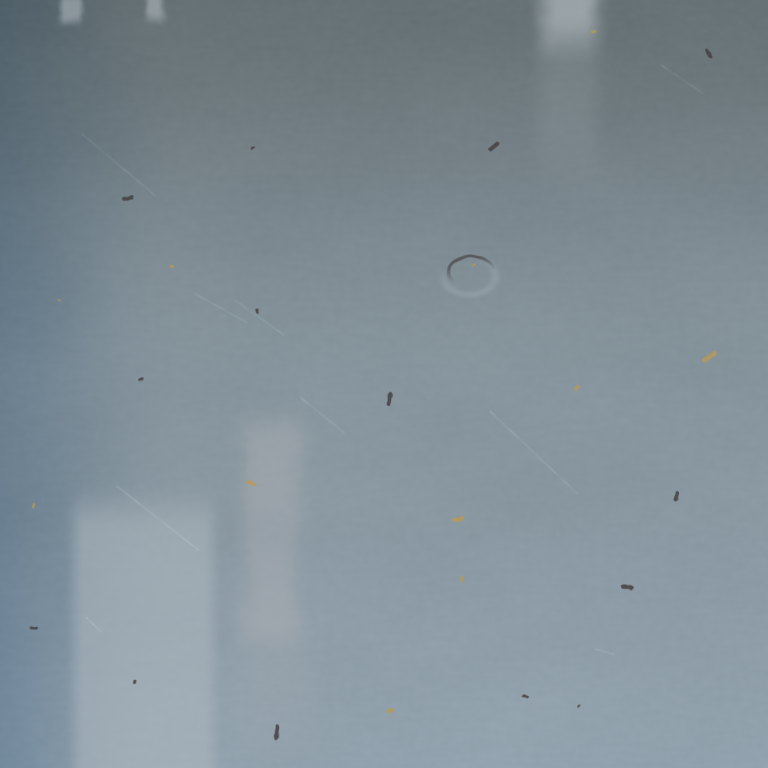
Reproduce this texture procedurally as a WebGL 1 fragment shader.

```glsl
precision highp float;
// Worn blue-grey painted metal with soft window reflections, a dent, scratches and debris.
uniform vec2 u_resolution;

const vec3 TOP_PAINT = vec3(0.395, 0.437, 0.450);
const vec3 MID_PAINT = vec3(0.528, 0.583, 0.617);
const vec3 LOW_PAINT = vec3(0.580, 0.643, 0.690);
const vec3 EDGE_SHADE = vec3(0.76, 0.83, 0.89);
const vec3 GLARE = vec3(0.70, 0.735, 0.76);
const vec3 WARM_GLARE = vec3(0.67, 0.68, 0.70);
const vec3 DARK_DEBRIS = vec3(0.27, 0.25, 0.25);
const vec3 OCHRE_DEBRIS = vec3(0.72, 0.60, 0.34);
const float EDGE_WIDTH = 0.24;
const float MOTTLE = 0.022;
const float GRAIN = 0.014;
const float DEBRIS_CELLS = 7.0;
const float DEBRIS_SHARE = 0.46;
const int SCRATCHES = 9;

float hash(vec2 p) {
  vec3 q = fract(p.xyx * vec3(0.1031, 0.1030, 0.0973));
  q += dot(q, q.yzx + 33.33);
  return fract((q.x + q.y) * q.z);
}

vec2 hash2(vec2 p) {
  return vec2(hash(p), hash(p + 47.3));
}

float cornerSlope(vec2 cell, vec2 offset) {
  float angle = 6.2832 * hash(cell);
  return dot(vec2(cos(angle), sin(angle)), offset);
}

float gradientNoise(vec2 p) {
  vec2 i = floor(p), f = fract(p);
  vec2 w = f * f * f * (f * (f * 6.0 - 15.0) + 10.0);
  vec2 e = vec2(1.0, 0.0);
  float low = mix(cornerSlope(i, f), cornerSlope(i + e, f - e), w.x);
  float high = mix(cornerSlope(i + e.yx, f - e.yx), cornerSlope(i + 1.0, f - 1.0), w.x);
  return mix(low, high, w.y);
}

float fbm(vec2 p) {
  float sum = 0.0, gain = 0.6;
  for (int i = 0; i < 4; i++) {
    sum += gain * gradientNoise(p);
    p = p * 2.03 + 17.1;
    gain *= 0.5;
  }
  return sum;
}

// Distance to a segment centred on the origin
float segment(vec2 p, float angle, float halfLength) {
  vec2 dir = vec2(cos(angle), sin(angle));
  return length(p - dir * clamp(dot(p, dir), -halfLength, halfLength));
}

// Rectangle with blurred sides
float softPane(vec2 p, vec2 center, vec2 halfSize, vec2 blur) {
  vec2 side = 1.0 - smoothstep(halfSize - blur, halfSize + blur, abs(p - center));
  return side.x * side.y;
}

vec3 paint(vec2 p) {
  vec3 color = mix(LOW_PAINT, MID_PAINT, smoothstep(-0.15, 0.55, p.y));
  color = mix(color, TOP_PAINT, smoothstep(0.48, 1.08, p.y));
  float edge = 1.0 - smoothstep(-0.06, EDGE_WIDTH, p.x + 0.03 * fbm(p * 4.0));
  color *= mix(vec3(1.0), EDGE_SHADE, edge);
  color += MOTTLE * fbm(p * vec2(4.0, 7.0));
  return color + GRAIN * (fbm(p * 85.0) + 0.5 * gradientNoise(p * vec2(30.0, 150.0)));
}

vec3 reflections(vec3 color, vec2 p) {
  vec2 q = p + 0.018 * vec2(fbm(p * 13.0), fbm(p * 13.0 + 9.0));
  float pane = softPane(p, vec2(0.187, 0.08), vec2(0.090, 0.26), vec2(0.014, 0.035));
  color = mix(color, GLARE, pane * 0.48);
  float patches = softPane(q, vec2(0.355, 0.38), vec2(0.036, 0.07), vec2(0.022, 0.03))
    + softPane(q, vec2(0.352, 0.235), vec2(0.034, 0.07), vec2(0.022, 0.03))
    + 0.35 * softPane(q, vec2(0.36, 0.12), vec2(0.04, 0.08), vec2(0.03, 0.05));
  color = mix(color, WARM_GLARE, 0.48 * patches);
  float lamp = softPane(q, vec2(0.742, 1.0), vec2(0.036, 0.055), vec2(0.018, 0.035));
  float streak = softPane(p, vec2(0.74, 0.92), vec2(0.038, 0.13), vec2(0.02, 0.07));
  float glints = softPane(q, vec2(0.094, 0.99), vec2(0.013, 0.016), vec2(0.006, 0.010))
    + softPane(q, vec2(0.201, 0.99), vec2(0.010, 0.016), vec2(0.006, 0.010));
  return mix(color, GLARE, clamp(0.52 * lamp + 0.14 * streak + 0.55 * glints, 0.0, 1.0));
}

vec3 dent(vec3 color, vec2 p, float pixel) {
  vec2 d = (p - vec2(0.614, 0.645)) * vec2(1.0, 1.4);
  float rim = abs(length(d) - 0.030 - 0.003 * gradientNoise(p * 60.0));
  float line = 1.0 - smoothstep(0.001, 0.0025 + pixel, rim);
  float upper = smoothstep(-0.012, 0.028, d.y - 0.4 * d.x);
  color = mix(color, DARK_DEBRIS, 0.65 * line * upper);
  float halo = 1.0 - smoothstep(0.0, 0.010, abs(length(d + vec2(0.003, 0.006)) - 0.034));
  return color + 0.045 * halo * (1.0 - upper);
}

vec3 scratches(vec3 color, vec2 p, float pixel) {
  for (int i = 0; i < SCRATCHES; i++) {
    vec2 id = vec2(float(i) * 3.7, 8.3);
    vec2 r = hash2(id + 5.0);
    float d = segment(p - hash2(id), -0.2 - 0.8 * r.x, mix(0.012, 0.085, r.y * r.y));
    float wear = 0.5 + 0.5 * gradientNoise(p * 70.0);
    color += 0.065 * wear * (1.0 - smoothstep(0.0, 0.0012 + pixel, d));
  }
  return color;
}

vec3 debris(vec3 color, vec2 p, float pixel) {
  vec2 cell = floor(p * DEBRIS_CELLS);
  vec2 r = hash2(cell + 21.0), shape = hash2(cell + 63.0);
  vec2 local = (fract(p * DEBRIS_CELLS) - mix(vec2(0.15), vec2(0.85), r)) / DEBRIS_CELLS;
  local += 0.002 * gradientNoise(p * 160.0);
  float d = segment(local, 3.1416 * shape.x, 0.001 + 0.007 * shape.y * shape.y);
  float radius = mix(0.0012, 0.0030, shape.y);
  float cover = 1.0 - smoothstep(radius - pixel, radius + pixel, d);
  vec3 tint = mix(DARK_DEBRIS, OCHRE_DEBRIS, step(0.64, hash(cell + 91.0)));
  return mix(color, tint, 0.85 * cover * step(hash(cell + 135.0), DEBRIS_SHARE));
}

void main() {
  vec2 p = gl_FragCoord.xy / u_resolution;
  float pixel = 1.0 / u_resolution.y;
  vec3 color = reflections(paint(p), p);
  color = scratches(color, p, pixel);
  color = dent(color, p, pixel);
  gl_FragColor = vec4(debris(color, p, pixel), 1.0);
}
```
